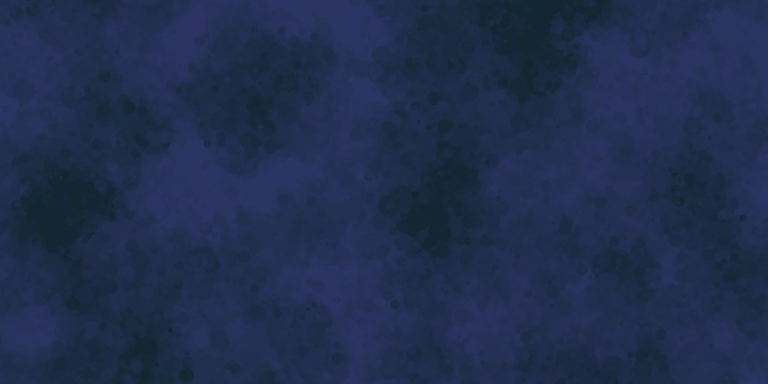
Write a WebGL 2 fragment shader that draws this texture.

```glsl
#version 300 es
precision highp float;
// Dim navy clouds with dark teal hollows and a faint violet cast.
// Rotated value noise sets the broad tones; four layers of translucent
// round dabs, each toned by the noise near its centre, give mottled edges.

uniform vec2 u_resolution;
out vec4 fragColor;

// Integer hash of a cell, three values in 0..1
vec3 hash3(vec2 cell, uint seed) {
    uvec3 v = uvec3(uvec2(ivec2(cell)), seed) * 1664525u + 1013904223u;
    v.x += v.y * v.z;
    v.y += v.z * v.x;
    v.z += v.x * v.y;
    v ^= v >> 16u;
    v.x += v.y * v.z;
    v.y += v.z * v.x;
    v.z += v.x * v.y;
    return vec3(v >> 8u) / 16777216.0;
}

float valueNoise(vec2 p, uint seed) {
    vec2 cell = floor(p);
    vec2 f = p - cell;
    f = f * f * (3.0 - 2.0 * f);
    float low = mix(hash3(cell, seed).x, hash3(cell + vec2(1, 0), seed).x, f.x);
    float high = mix(hash3(cell + vec2(0, 1), seed).x, hash3(cell + vec2(1, 1), seed).x, f.x);
    return mix(low, high, f.y);
}

// Cloud tone: 0 is a teal hollow, 1 is a bright blue crest
float cloudTone(vec2 p) {
    p = mat2(0.86, 0.51, -0.51, 0.86) * p * 3.7 + 7.3;
    float sum = 0.0;
    float weight = 0.54;
    for (uint octave = 0u; octave < 5u; octave++) {
        sum += weight * (valueNoise(p, octave) - 0.5);
        p = mat2(1.6, 1.2, -1.2, 1.6) * p + 3.7;
        weight *= 0.64;
    }
    return 0.53 + 2.35 * sum;
}

// Lays one layer of overlapping discs over the tone, strongest in the hollows
float paintDabs(float tone, vec2 p, float scale, uint seed) {
    vec2 home = floor(p * scale);
    for (int y = -1; y <= 1; y++) {
        for (int x = -1; x <= 1; x++) {
            vec2 cell = home + vec2(x, y);
            vec3 rnd = hash3(cell, seed);
            vec3 vary = hash3(cell, seed + 50u);
            vec2 centre = cell + rnd.xy;
            float radius = mix(0.3, 0.9, rnd.z * rnd.z);
            float edge = max(radius * 0.14, scale * 0.004);
            float disc = 1.0 - smoothstep(radius - edge, radius, length(p * scale - centre));
            vec2 source = centre / scale + 0.09 * (vary.yz - 0.5);
            float dabTone = cloudTone(source) + 0.75 * (vary.x - 0.5);
            float opacity = mix(0.66, 0.32, clamp(dabTone, 0.0, 1.0));
            tone = mix(tone, dabTone, disc * opacity);
        }
    }
    return tone;
}

void main() {
    vec2 p = gl_FragCoord.xy / u_resolution.y;

    // Broad clouds, then dabs from large to small
    float tone = cloudTone(p);
    tone = paintDabs(tone, p, 10.0, 11u);
    tone = paintDabs(tone, p, 17.0, 12u);
    tone = paintDabs(tone, p, 27.0, 13u);
    tone = paintDabs(tone, p, 42.0, 14u);
    tone = clamp(tone, -0.25, 1.15);

    // Teal to blue, with drifting violet patches
    vec3 color = mix(vec3(0.09, 0.16, 0.23), vec3(0.16, 0.20, 0.37), tone);
    float violet = 0.5 * valueNoise(p * 4.1 + 20.0, 31u) + 0.5 * valueNoise(p * 19.0, 32u) - 0.5;
    color += vec3(0.018, -0.013, 0.013) * violet;

    fragColor = vec4(color, 1.0);
}
```
